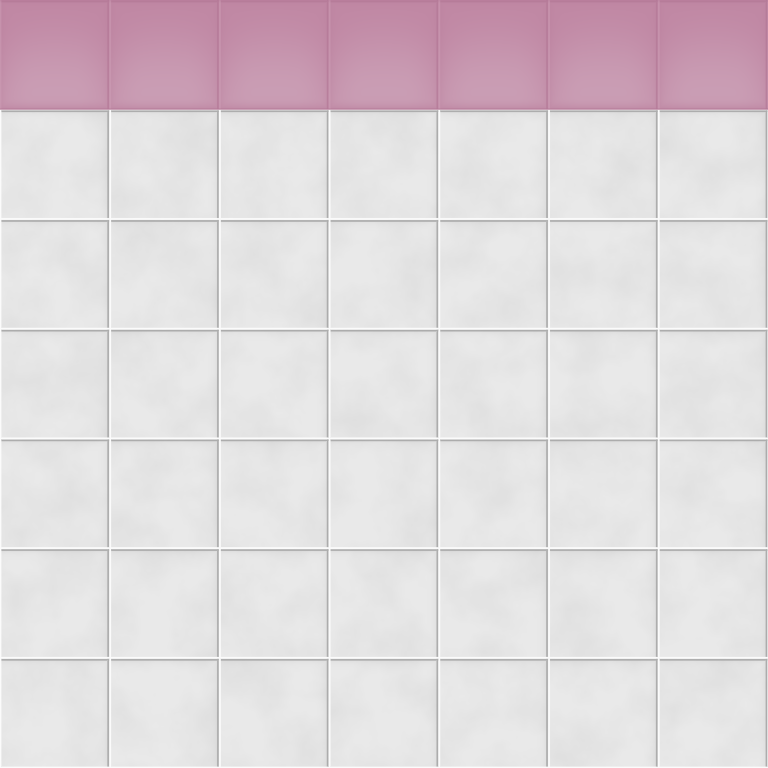
A three.js fragment shader for this pattern:

```glsl
varying vec2 vUv;

const float TILES = 7.0;
const float BORDER_ROW = 6.0;

// Joint profile, in canvas units
const float LIGHT_OFFSET = 0.0006;
const float LIGHT_HALF = 0.0012;
const float SHADE_OFFSET = -0.0020;
const float SHADE_HALF = 0.0011;
const float EDGE_SOFT = 0.0009;
const float FALLOFF = 0.0045;

const float CLOUD_SCALE = 2.1;
const float CLOUD_DEPTH = 0.055;

const vec3 GLAZE = vec3(0.902);
const vec3 JOINT_SHADE = vec3(0.66);
const vec3 JOINT_LIGHT = vec3(0.985);
const vec3 PINK_DEEP = vec3(0.755, 0.535, 0.645);
const vec3 PINK_PALE = vec3(0.790, 0.615, 0.705);
const vec3 PINK_JOINT = vec3(0.700, 0.465, 0.585);
const vec3 PINK_LIGHT = vec3(0.820, 0.640, 0.730);

float hash(vec2 p) {
  vec3 q = fract(vec3(p.xyx) * 0.1031);
  q += dot(q, q.yzx + 33.33);
  return fract((q.x + q.y) * q.z);
}

float cornerSlope(vec2 cell, vec2 offset) {
  float angle = 6.28318 * hash(cell);
  return dot(vec2(cos(angle), sin(angle)), offset);
}

float gradientNoise(vec2 p) {
  vec2 i = floor(p);
  vec2 f = p - i;
  vec2 u = f * f * f * (f * (f * 6.0 - 15.0) + 10.0);
  vec2 e = vec2(1.0, 0.0);
  float low = mix(cornerSlope(i, f), cornerSlope(i + e, f - e), u.x);
  float high = mix(cornerSlope(i + e.yx, f - e.yx), cornerSlope(i + 1.0, f - 1.0), u.x);
  return mix(low, high, u.y);
}

float clouds(vec2 p) {
  float sum = 0.0;
  float weight = 0.6;
  for (int octave = 0; octave < 4; octave++) {
    sum += weight * gradientNoise(p);
    p = p * 2.03 + 17.3;
    weight *= 0.48;
  }
  return sum;
}

// Soft strip on each axis around a distance from the joint
vec2 strip(vec2 d, float offset, float halfWidth) {
  return 1.0 - smoothstep(halfWidth - EDGE_SOFT, halfWidth + EDGE_SOFT, abs(d - offset));
}

vec3 whiteTile(vec2 cell, vec2 local) {
  vec2 shift = 23.0 * vec2(hash(cell + 3.0), hash(cell + 41.0));
  float mottle = clouds(local * CLOUD_SCALE + shift);
  return GLAZE + CLOUD_DEPTH * min(mottle, 0.22);
}

vec3 pinkTile(vec2 local) {
  vec2 inset = min(local, 1.0 - local);
  float sides = smoothstep(-0.12, 0.32, inset.x);
  float rise = 1.0 - smoothstep(0.15, 1.0, local.y + 0.5 * pow(local.x - 0.5, 2.0));
  float foot = smoothstep(-0.08, 0.10, local.y);
  vec3 color = mix(PINK_DEEP, PINK_PALE, rise * mix(0.55, 1.0, sides) * foot);
  float rim = exp(-min(inset.x, inset.y) / 0.035);
  return mix(color, PINK_JOINT, 0.30 * rim);
}

void main() {
  vec2 grid = vUv * TILES;
  vec2 cell = min(floor(grid), TILES - 1.0);
  vec2 local = grid - cell;
  vec2 joint = (grid - floor(grid + 0.5)) / TILES;
  float border = smoothstep(-EDGE_SOFT, EDGE_SOFT, vUv.y - BORDER_ROW / TILES);

  vec2 light = strip(joint, LIGHT_OFFSET, LIGHT_HALF);
  vec2 shade = strip(joint, SHADE_OFFSET, SHADE_HALF);
  vec2 falloff = exp(-abs(joint) / FALLOFF) * step(joint, vec2(0.0));

  // White field with bevelled joints
  vec3 field = whiteTile(cell, local);
  field -= 0.07 * max(falloff.x, falloff.y);
  field = mix(field, JOINT_SHADE, 0.92 * max(shade.x, shade.y));
  field = mix(field, JOINT_LIGHT, max(light.x, light.y));

  // Pink border with faint joints
  vec3 pink = pinkTile(local);
  pink = mix(pink, PINK_JOINT, 0.65 * max(shade.x, shade.y));
  pink = mix(pink, PINK_LIGHT, 0.45 * light.x);
  pink = mix(pink, PINK_JOINT, 0.60 * light.y);

  gl_FragColor = vec4(mix(field, pink, border), 1.0);
}
```
